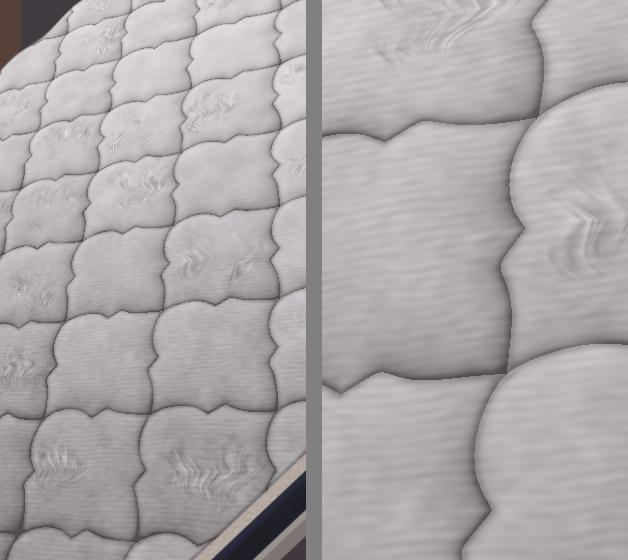
Left: the whole. Right: its middle third, enlarged.
Give the GLSL for this texture, as a WebGL 1 fragment shader.

```glsl
precision highp float;
// A quilted mattress top seen in perspective, with scalloped puffy cells and brushed fan patterns.
uniform vec2 u_resolution;

vec2 hash2(vec2 p) {
  p = vec2(dot(p, vec2(127.1, 311.7)), dot(p, vec2(269.5, 183.3)));
  return fract(sin(p) * 43758.5);
}

float gradientNoise(vec2 p) {
  vec2 i = floor(p), f = fract(p);
  vec2 u = f * f * f * (f * (f * 6.0 - 15.0) + 10.0);
  vec2 e = vec2(0.0, 1.0);
  float a = dot(hash2(i) * 2.0 - 1.0, f);
  float b = dot(hash2(i + e.yx) * 2.0 - 1.0, f - e.yx);
  float c = dot(hash2(i + e) * 2.0 - 1.0, f - e);
  float d = dot(hash2(i + 1.0) * 2.0 - 1.0, f - 1.0);
  return mix(mix(a, b, u.x), mix(c, d, u.x), u.y);
}

// Canvas position to quilt coordinates, one unit per cell
vec2 unproject(vec2 p) {
  vec2 a = vec2(0.2044 + 0.096 * p.x, 0.0573 - 0.112 * p.x);
  vec2 b = vec2(-0.0794 + 0.096 * p.y, -0.1439 - 0.112 * p.y);
  vec2 t = p - vec2(0.2448, 0.97);
  return vec2(t.x * b.y - a.y * t.y, a.x * t.y - t.x * b.x) / (a.x * b.y - a.y * b.x);
}

// Seam offset along one cell side: a round shoulder, a notch and a pointed bump
float scallop(float t) {
  float shoulder = pow(sin(3.1416 * min(t / 0.45, 1.0)) + 0.0001, 0.7);
  float bump = exp(-8.5 * sqrt((t - 0.58) * (t - 0.58) + 0.0008));
  float notch = exp(-16.0 * sqrt((t - 0.44) * (t - 0.44) + 0.0008));
  return 0.075 * shoulder + 0.1 * bump - 0.05 * notch;
}

// Brushed strokes that fan out from a random point in some cells
float fanPattern(vec2 c, vec2 id) {
  vec2 h = hash2(id + 3.7), g = hash2(id + 9.2);
  vec2 v = c - vec2(0.1 + 0.8 * h.x, 0.25 * h.y - 0.05);
  float turn = 1.57 + 2.0 * (0.5 - h.x) * (g.x - 0.8);
  v = vec2(cos(turn) * v.x + sin(turn) * v.y, cos(turn) * v.y - sin(turn) * v.x);
  float angle = atan(v.y, v.x), radius = length(v);
  float mask = (1.0 - smoothstep(0.5, 0.9, abs(angle))) * smoothstep(0.06, 0.2, radius);
  mask *= (1.0 - smoothstep(0.5, 0.9, radius)) * step(0.35, g.y);
  mask *= smoothstep(-0.25, 0.15, gradientNoise(c * 3.0 + id * 5.0));
  float bend = angle + 0.35 * radius * (g.x - 0.5);
  float broad = gradientNoise(vec2(bend * 9.0, radius * 4.0) + id * 7.0);
  float fine = gradientNoise(vec2(bend * 19.0 + 3.0 * broad, radius * 9.0) + id * 3.0);
  return mask * (0.34 * fine + 0.22 * broad - 0.05);
}

vec3 quilt(vec2 p) {
  vec2 q = unproject(p);
  q += 0.035 * vec2(gradientNoise(q * 2.3), gradientNoise(q * 2.3 + 17.0));
  vec2 s = q + vec2(scallop(1.0 - fract(q.y)), -scallop(fract(q.x)));
  vec2 id = floor(s), c = fract(s);

  // Broad light: brighter far away, dimmer at the near left
  float light = mix(0.97, 0.68, smoothstep(-0.1, 0.95, p.y));
  light -= 0.1 * smoothstep(0.35, 1.0, p.y) * (1.0 - p.x / 0.547);
  light += 0.05 * (hash2(id).x - 0.5) + 0.1 * gradientNoise(q * 3.1);

  // Puffed sides: uneven shadow below and right, sheen on top and left
  float uneven = 1.0 + 0.9 * gradientNoise(q * 4.3 + 5.0);
  light -= uneven * (0.27 * exp(-c.y / 0.09) + 0.25 * exp(-(1.0 - c.x) / 0.085));
  light += 0.08 * exp(-(1.0 - c.y) / 0.1) + 0.07 * exp(-c.x / 0.1);

  // Knit ribs and crumpled cloth, faded where they get too fine
  float ribSize = mix(0.09, 0.23, p.y) / 26.0 * u_resolution.y;
  float visible = smoothstep(1.8, 4.0, ribSize);
  float rib = sin(6.2832 * 26.0 * q.y + 3.0 * gradientNoise(q * 4.0));
  light += 0.022 * rib * visible * (0.8 + gradientNoise(q * 5.0 + 31.0));
  light += 0.09 * gradientNoise(q * vec2(13.0, 30.0)) * visible;
  light += 0.05 * gradientNoise(q * vec2(9.0, 7.0));
  light += fanPattern(c, id);

  // Soft stitched seam with rounded corners and varying depth
  vec2 side = min(c, 1.0 - c);
  float d = 0.06 - length(max(0.06 - side, 0.0));
  float depth = 0.19 + 0.16 * gradientNoise(q * 6.0 + 11.0);
  light -= depth * exp(-pow(max(d, 0.0) / 0.017, 2.0));
  light -= 0.07 * (1.0 - smoothstep(0.0, 0.06, d));
  return mix(vec3(0.25, 0.22, 0.22), vec3(0.86, 0.84, 0.855), clamp(light, 0.12, 1.03));
}

void main() {
  vec2 p = vec2(gl_FragCoord.x, u_resolution.y - gl_FragCoord.y) / u_resolution.y;
  float px = 1.0 / u_resolution.y;
  vec3 color = quilt(p);

  // Dim room behind the far corner
  float far = dot(p, vec2(0.649, 0.761)) - 0.097 + 0.003 * sin(p.x * 60.0);
  vec3 room = mix(vec3(0.34, 0.25, 0.22), vec3(0.25, 0.23, 0.25), smoothstep(0.03, 0.045, p.x));
  color = mix(room, color, smoothstep(-1.5 * px, 1.5 * px, far));

  // Taped border, navy side band and pale trim at the near corner
  float near = dot(p, vec2(0.687, 0.726));
  float grain = gradientNoise(p * 160.0);
  vec3 tape = vec3(0.7, 0.66, 0.63) + 0.06 * grain;
  vec3 navy = vec3(0.12, 0.12, 0.15) + vec3(0.04, 0.05, 0.08) * (1.0 - smoothstep(0.986, 1.01, near));
  color *= 1.0 - 0.25 * exp(-pow((near - 0.961) / 0.004, 2.0));
  color = mix(color, tape, smoothstep(-0.002, 0.002, near - 0.964));
  color = mix(color, navy + 0.02 * grain, smoothstep(-0.002, 0.002, near - 0.985));
  color = mix(color, vec3(0.6, 0.57, 0.55), smoothstep(-0.002, 0.002, near - 1.036));
  color = mix(color, vec3(0.49, 0.46, 0.45), smoothstep(-0.002, 0.002, near - 1.047));
  color = mix(color, vec3(0.25, 0.22, 0.24), smoothstep(-0.002, 0.002, near - 1.07));
  gl_FragColor = vec4(color, 1.0);
}
```
